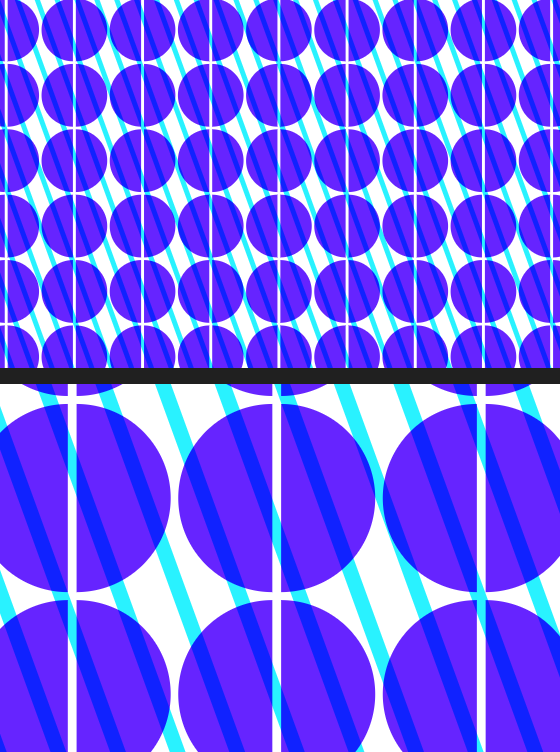
Top, the full canvas; bottom, a detail of the centre.
Reproduce this pattern procedurally as a WebGL 2 fragment shader.

```glsl
#version 300 es
precision highp float;

uniform vec2 u_resolution;
out vec4 outColor;

// Lengths are in column pitches; the canvas is COLUMNS wide.
const float COLUMNS = 8.214;
const float ROW_PITCH = 0.959;
const vec2 DISC_ORIGIN = vec2(-0.016, 0.342);
const float DISC_RADIUS = 0.460;
const float SLIT_WIDTH = 0.043;

const float STRIPE_TILT = radians(20.0);
const float STRIPE_PITCH = 0.2739;
const float STRIPE_WIDTH = 0.0727;
const float STRIPE_START = 0.0465;

const vec3 PAPER = vec3(1.0);
const vec3 VIOLET = vec3(0.40, 0.14, 1.0);
const vec3 CYAN = vec3(0.16, 0.95, 1.0);

// Signed offset from the nearest multiple of the pitch
float repeat(float x, float pitch) {
    return x - pitch * floor(x / pitch + 0.5);
}

// Disc parted by a vertical slit into two half discs
float splitDisc(vec2 p) {
    p.x = abs(p.x) - 0.5 * SLIT_WIDTH;
    return max(length(p) - DISC_RADIUS, -p.x);
}

// Parallel bands leaning to the left as they rise
float stripes(vec2 p) {
    vec2 normal = vec2(cos(STRIPE_TILT), sin(STRIPE_TILT));
    float across = dot(p - vec2(STRIPE_START, 0.0), normal);
    return abs(repeat(across, STRIPE_PITCH)) - 0.5 * STRIPE_WIDTH;
}

// Antialiased coverage of a signed distance
float cover(float dist, float pixel) {
    return clamp(0.5 - dist / pixel, 0.0, 1.0);
}

void main() {
    float pixel = COLUMNS / u_resolution.x;
    vec2 p = (gl_FragCoord.xy - 0.5 * u_resolution) * pixel;

    vec2 cell = p - DISC_ORIGIN;
    cell = vec2(repeat(cell.x, 1.0), repeat(cell.y, ROW_PITCH));

    // Both inks multiply, so stripes turn blue over the discs
    vec3 color = mix(PAPER, VIOLET, cover(splitDisc(cell), pixel));
    color *= mix(vec3(1.0), CYAN, cover(stripes(p), pixel));

    outColor = vec4(color, 1.0);
}
```
